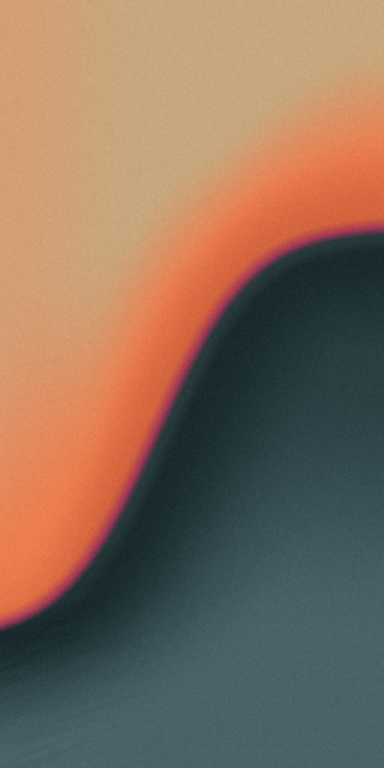
Give the GLSL for this background, as a WebGL 1 fragment shader.

```glsl
precision highp float;

// A warm sky of tan and orange glows above a dark teal S-shaped slope.
// A logistic curve forms the slope; the signed distance to it drives the
// glow, the magenta edge and the teal shading, with fine grain on top.

uniform vec2 u_resolution;

float hash(vec2 p) {
  vec3 q = fract(vec3(p.xyx) * 0.1031);
  q += dot(q, q.yzx + 33.33);
  return fract((q.x + q.y) * q.z);
}

float noise(vec2 p) {
  vec2 i = floor(p), f = fract(p);
  f = f * f * (3.0 - 2.0 * f);
  return mix(mix(hash(i), hash(i + vec2(1.0, 0.0)), f.x),
             mix(hash(i + vec2(0.0, 1.0)), hash(i + vec2(1.0, 1.0)), f.x), f.y);
}

float slopeHeight(float x) {
  return 0.325 + 1.083 / (1.0 + exp(-8.1 * (x - 0.411)));
}

float segmentDistance(vec2 p, vec2 a, vec2 b) {
  vec2 ab = b - a;
  return length(p - a - ab * clamp(dot(p - a, ab) / dot(ab, ab), 0.0, 1.0));
}

// Positive above the slope, negative inside it
float slopeDistance(vec2 p) {
  float nearest = 9.0;
  vec2 a = vec2(-0.4, slopeHeight(-0.4));
  for (int i = 1; i <= 40; i++) {
    float x = -0.4 + 0.045 * float(i);
    vec2 b = vec2(x, slopeHeight(x));
    nearest = min(nearest, segmentDistance(p, a, b));
    a = b;
  }
  return p.y > slopeHeight(p.x) ? nearest : -nearest;
}

vec3 skyColor(vec2 p, float d) {
  // Tan backdrop, rosier towards the left side
  vec3 tan_ = mix(vec3(0.83, 0.62, 0.46), vec3(0.78, 0.655, 0.495),
                  smoothstep(0.0, 0.4, p.x));

  // The glow spreads wider at the crest and in the hollow
  float spread = 0.22 + 0.11 * smoothstep(0.5, 1.0, p.x)
                      + 0.12 * smoothstep(0.3, 0.0, p.x);
  vec3 ember = mix(vec3(0.83, 0.39, 0.24), vec3(0.93, 0.49, 0.30),
                   smoothstep(0.02, 0.85 * spread, d + 0.12 * smoothstep(0.3, 0.0, p.x)));
  vec3 color = mix(ember, tan_, smoothstep(0.45 * spread, 1.55 * spread, d));

  // Magenta fringe
  return mix(vec3(0.62, 0.20, 0.34), color, smoothstep(0.0, 0.042, d));
}

vec3 slopeColor(vec2 p, float depth) {
  vec3 color = mix(vec3(0.095, 0.165, 0.178), vec3(0.165, 0.247, 0.26),
                   smoothstep(0.05, 0.35, depth));

  // Pale haze rising from the bottom
  float reach = depth + 0.12 * smoothstep(0.5, 0.0, p.y);
  float haze = smoothstep(1.05, 0.33, p.y) * smoothstep(0.05, 0.5, reach);
  color = mix(color, vec3(0.285, 0.388, 0.405), haze);

  // Faint rim just under the edge
  float rim = smoothstep(0.055, 0.015, depth) * smoothstep(0.0, 0.4, p.x);
  return mix(color, vec3(0.17, 0.235, 0.245), 0.8 * rim);
}

void main() {
  vec2 p = gl_FragCoord.xy / u_resolution * vec2(1.0, 2.0);
  float d = slopeDistance(p);

  vec3 color = mix(slopeColor(p, max(-d, 0.0)), skyColor(p, max(d, 0.0)),
                   smoothstep(-0.014, 0.012, d));

  // Faint streaks in the lower left hollow
  float streak = noise(vec2(p.x * 9.0 + p.y * 4.0, (p.y - 0.35 * p.x) * 75.0)) - 0.5;
  color += 0.022 * streak * smoothstep(0.6, 0.1, p.x) * smoothstep(0.65, 0.3, p.y);

  // Film grain
  color += 0.025 * (hash(floor(p * 256.0)) - 0.5);

  gl_FragColor = vec4(clamp(color, 0.0, 1.0), 1.0);
}
```
